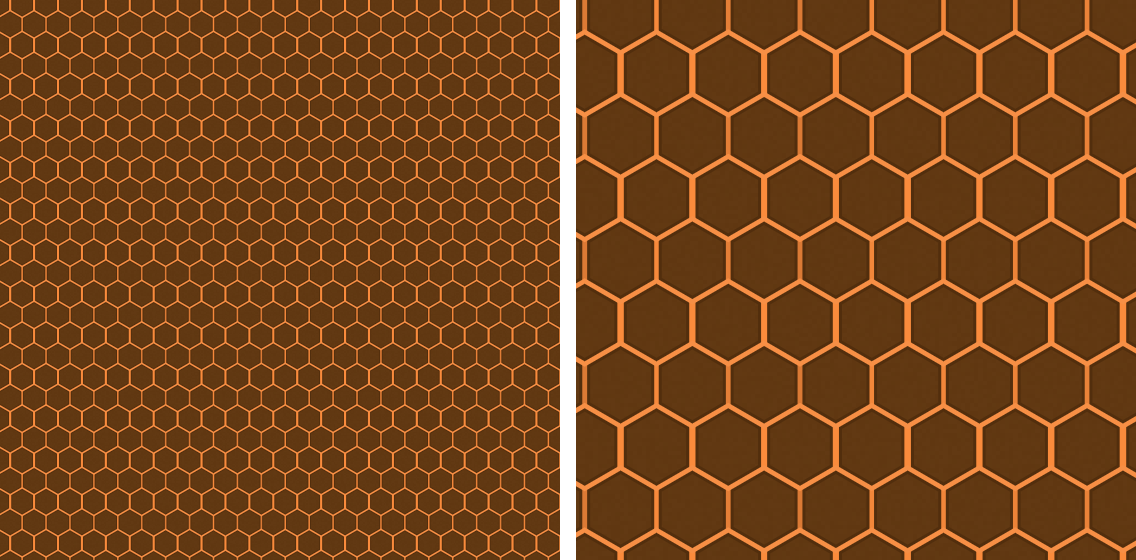
Left, the full canvas; right, a detail of the centre.
This pattern is drawn by a WebGL 1 fragment shader. Its source:

```glsl
precision highp float;
// Honeycomb of thin orange outlines on dark brown, with pointed tops.
// Two offset rectangular lattices give the nearest hexagon centre; distances
// to its upright and slanted walls are drawn as antialiased lines.

uniform vec2 u_resolution;

const float CELLS_ACROSS = 23.41;
const float ROWS_DOWN    = 26.985;
const float ROW_STEP     = 0.8660254;          // row spacing in cell widths
const vec2  FIRST_CENTRE = vec2(0.0395, 0.0300);

// Line widths as fractions of the canvas
const float SLANT_WIDTH       = 0.0028;
const float WIDE_WALL_WIDTH   = 0.0038;        // even rows
const float NARROW_WALL_WIDTH = 0.0028;        // odd rows
const float SHADE_WIDTH       = 0.0018;        // dark rim beside the lines

const vec3 FILL_COLOR  = vec3(0.380, 0.220, 0.070);
const vec3 SHADE_COLOR = vec3(0.320, 0.180, 0.050);
const vec3 SLANT_COLOR = vec3(0.970, 0.560, 0.270);
const vec3 WALL_COLOR  = vec3(0.980, 0.545, 0.235);

const float WALL_FADE    = 0.14;               // dimming of odd-row walls
const float GRAIN_SCALE  = 384.0;
const float GRAIN_AMOUNT = 0.010;

float hash(vec2 p) {
  return fract(sin(dot(p, vec2(127.1, 311.7))) * 43758.5453);
}

// Offset from the nearest lattice point
vec2 latticeOffset(vec2 p, vec2 period) {
  return p - period * floor(p / period + 0.5);
}

// Antialiased coverage from a signed distance outside a line
float coverage(float dist, float pixel) {
  return clamp(0.5 - dist / pixel, 0.0, 1.0);
}

void main() {
  vec2 uv = gl_FragCoord.xy / u_resolution.y;
  float pixel = 1.0 / u_resolution.y;

  // Nearest hexagon centre, in units of one cell width
  vec2 p = (uv - FIRST_CENTRE) * vec2(CELLS_ACROSS, ROWS_DOWN * ROW_STEP);
  vec2 period = vec2(1.0, 2.0 * ROW_STEP);
  vec2 evenCell = latticeOffset(p, period);
  vec2 oddCell = latticeOffset(p - 0.5 * period, period);
  float isOdd = step(dot(oddCell, oddCell), dot(evenCell, evenCell));
  vec2 local = mix(evenCell, oddCell, isOdd);

  // Distances to the cell walls, in canvas units
  vec2 q = abs(local);
  float wallDist = (0.5 - q.x) / CELLS_ACROSS;
  float slantDist = (0.5 - dot(q, vec2(0.5, ROW_STEP))) / CELLS_ACROSS;

  // Upright walls vary by row parity and slightly by column
  float side = local.x < 0.0 ? -1.0 : 1.0;
  float column = floor(2.0 * (p.x - local.x) + side + 0.5);
  float variation = hash(vec2(column, isOdd));
  float wallWidth = mix(WIDE_WALL_WIDTH, NARROW_WALL_WIDTH, isOdd);
  wallWidth *= 0.95 + 0.10 * variation;
  vec3 wallColor = WALL_COLOR * (1.0 - WALL_FADE * variation * isOdd);

  float wallEdge = wallDist - 0.5 * wallWidth;
  float slantEdge = slantDist - 0.5 * SLANT_WIDTH;

  // Brown fill with faint grain and a darker rim
  float grain = hash(floor(uv * GRAIN_SCALE)) - 0.5;
  vec3 color = FILL_COLOR + GRAIN_AMOUNT * grain;
  float rimDist = min(wallEdge, slantEdge) - SHADE_WIDTH;
  color = mix(color, SHADE_COLOR, coverage(rimDist, pixel));

  // Orange outlines
  color = mix(color, wallColor, coverage(wallEdge, pixel));
  color = mix(color, SLANT_COLOR, coverage(slantEdge, pixel));

  gl_FragColor = vec4(color, 1.0);
}
```
